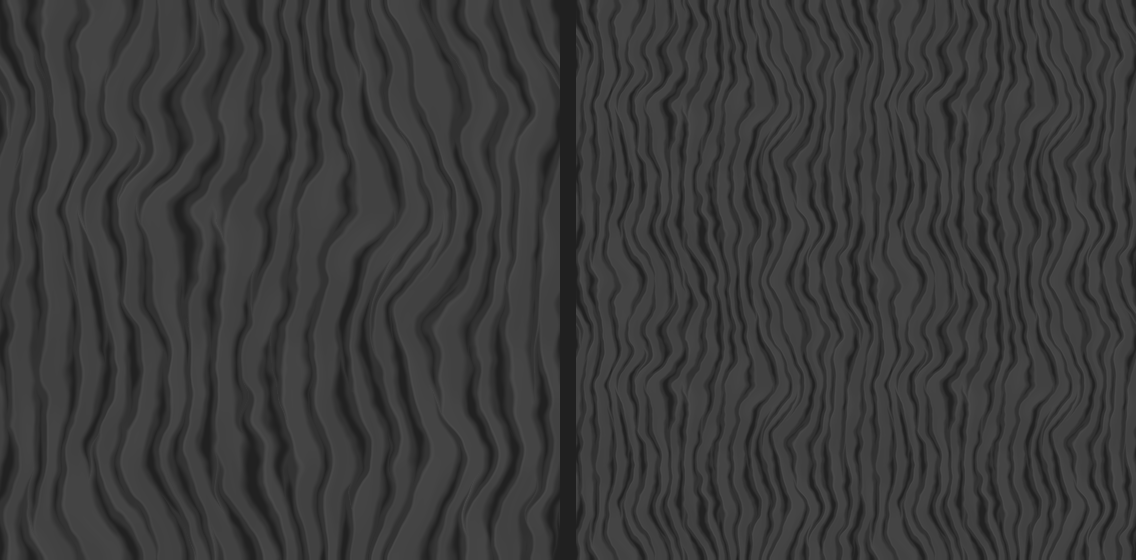
Left, the tile; right, the same tile 2 across and 2 down.
Give the GLSL for this texture, as a WebGL 1 fragment shader.

```glsl
precision highp float;
// Dark painted bark: upright ridges that braid around tapered crevices.
// Staggered lens shapes are cut into a noise-warped grid; their depth gives
// shaded floors, dark cores and thin lit rims. All cells wrap, so it tiles.

uniform vec2 u_resolution;

#define COLUMNS 18.0        // crevices across (even, for the stagger)
#define ROWS 4.0            // crevices up
#define SWAY 2.1            // broad sideways bending, in columns
#define WOBBLE 0.75         // smaller bends, in columns
#define HALF_WIDTH 0.27     // crevice half width, in columns
#define HALF_LENGTH 0.74    // crevice half length, in rows
#define RIM_LIGHT 0.022     // brightness of the lit ridge edges
#define GRAIN 0.018         // brightness range of the brush strokes
#define RIDGE_COLOR vec3(0.262)
#define FLOOR_COLOR vec3(0.202)
#define CORE_COLOR vec3(0.130)

float hash(vec2 p) {
  return fract(sin(dot(p, vec2(127.1, 311.7))) * 43758.5453);
}

// Value noise on a whole number of cells, wrapping at the canvas edges.
float noise(vec2 uv, vec2 cells, float seed) {
  vec2 p = uv * cells;
  vec2 i = floor(p);
  vec2 f = p - i;
  f = f * f * (3.0 - 2.0 * f);
  vec2 a = mod(i, cells) + seed;
  vec2 b = mod(i + 1.0, cells) + seed;
  return mix(mix(hash(a), hash(vec2(b.x, a.y)), f.x),
             mix(hash(vec2(a.x, b.y)), hash(b), f.x), f.y);
}

// Deepest crevice at q: x is the depth inside it (negative on ridges),
// y is the side of its centre line, from 0 (left) to 1 (right).
vec2 crevice(vec2 q) {
  vec2 home = floor(q);
  vec2 best = vec2(-9.0, 0.5);
  for (int i = -1; i <= 1; i++) {
    float column = home.x + float(i);
    float stagger = 0.5 * mod(column, 2.0);
    float row0 = floor(q.y - stagger);
    for (int j = -1; j <= 1; j++) {
      float row = row0 + float(j);
      vec2 id = mod(vec2(column, row), vec2(COLUMNS, ROWS));
      float r1 = hash(id + 3.0);
      float r2 = hash(id + 41.0);
      float r3 = hash(id + 87.0);
      float r4 = hash(id + 133.0);
      vec2 center = vec2(column + 0.5 + 0.3 * (r1 - 0.5),
                         row + stagger + 0.5 + 0.4 * (r2 - 0.5));
      vec2 d = q - center;
      float t = d.y / (HALF_LENGTH * (0.75 + 0.5 * r4));
      float across = d.x - 0.5 * (r2 - 0.5) * d.y;
      float width = HALF_WIDTH * (0.7 + 0.6 * r3) * (1.0 - t * t);
      float depth = width - abs(across);
      if (depth > best.x) {
        best = vec2(depth, smoothstep(-0.12, 0.12, across));
      }
    }
  }
  return best;
}

void main() {
  vec2 uv = gl_FragCoord.xy / u_resolution;

  // Bend the upright grain, then roughen the crevice outlines.
  float bend = SWAY * (noise(uv, vec2(4.0, 5.0), 5.0) - 0.5)
             + WOBBLE * (noise(uv, vec2(7.0, 11.0), 23.0) - 0.5);
  float rough = 0.24 * (noise(uv, vec2(20.0, 24.0), 61.0) - 0.5)
              + 0.07 * (noise(uv, vec2(60.0, 50.0), 97.0) - 0.5);
  vec2 q = vec2(uv.x * COLUMNS + bend + rough, uv.y * ROWS);
  vec2 cut = crevice(q);
  float depth = cut.x;
  float side = cut.y;

  // Brush strokes follow the bent grain.
  vec2 grainUv = vec2(uv.x + bend / COLUMNS, uv.y);
  float broad = noise(grainUv, vec2(34.0, 9.0), 151.0);
  float fine = noise(grainUv, vec2(110.0, 14.0), 191.0);
  float strokes = 0.7 * smoothstep(0.3, 0.7, broad) + 0.3 * fine - 0.5;
  vec3 ridge = RIDGE_COLOR + GRAIN * strokes;

  // Crevice floor with a soft, blotchy core.
  float blotch = 0.65 * noise(uv, vec2(32.0, 18.0), 223.0)
               + 0.35 * noise(uv, vec2(64.0, 40.0), 251.0) - 0.5;
  float core = smoothstep(0.10, 0.29, depth + 0.24 * blotch);
  vec3 bottom = mix(FLOOR_COLOR + 0.03 * blotch, CORE_COLOR, core);

  // The right bank is crisp and lit, the left one fades in.
  float softness = mix(0.12, 0.05, side);
  float inside = smoothstep(-0.5 * softness, softness, depth);
  float rim = smoothstep(-0.11, -0.05, depth)
            * (1.0 - smoothstep(-0.05, 0.0, depth));
  ridge += RIM_LIGHT * rim * side * (0.4 + 0.6 * broad);

  gl_FragColor = vec4(mix(ridge, bottom, inside), 1.0);
}
```
